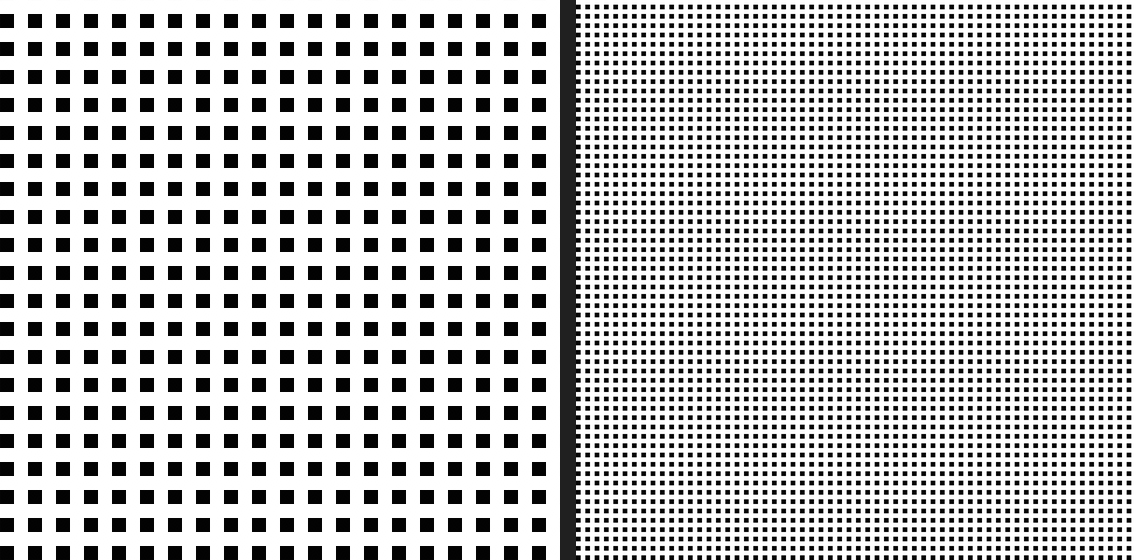
Left: one tile. Right: repeated 3 by 3.
Give the GLSL for this pattern, as a Shadertoy shader.

```glsl
// Draws a regular grid of small black squares on white, with soft edges and faint grain.

const float REPEATS = 20.0;       // squares across and down
const float HALF_SIDE = 0.25;     // half the square's side, in cells
const float EDGE_SOFTNESS = 0.02; // half the edge ramp, in cells
const float GRAIN_AMOUNT = 0.007;
const float TAU = 6.2831853;
const vec3 PAPER = vec3(1.0);
const vec3 INK = vec3(0.01);

// Signed distance to an axis-aligned square
float squareDistance(vec2 p, float halfSide) {
    vec2 d = abs(p) - halfSide;
    return length(max(d, 0.0)) + min(max(d.x, d.y), 0.0);
}

// Repeated cell coordinates, zero at each square's centre
vec2 repeatCell(vec2 p, vec2 centre) {
    return fract(p - centre + 0.5) - 0.5;
}

// Layered sines with whole frequencies, so the grain wraps
float wrappedGrain(vec2 uv) {
    vec2 a = uv * TAU;
    float sum = 0.0;
    for (int i = 0; i < 4; i++) {
        float k = float(i);
        vec2 frequency = vec2(97.0 + 38.0 * k, 181.0 - 29.0 * k);
        sum += sin(a.x * frequency.x + 2.0 * sin(a.y * (7.0 + k)))
             * sin(a.y * frequency.y + 2.0 * sin(a.x * (5.0 + k)));
    }
    return sum * 0.25;
}

void mainImage(out vec4 fragColor, in vec2 fragCoord) {
    vec2 uv = fragCoord / iResolution.xy;
    float pixel = REPEATS / min(iResolution.x, iResolution.y);

    // Squares fill the lower-left quarter of each cell
    vec2 cell = repeatCell(uv * REPEATS, vec2(HALF_SIDE));
    float d = squareDistance(cell, HALF_SIDE);
    float softness = max(EDGE_SOFTNESS, 0.5 * pixel);
    float ink = 1.0 - smoothstep(-softness, softness, d);

    // Faint grain over both tones
    vec3 color = mix(PAPER, INK, ink) + GRAIN_AMOUNT * wrappedGrain(uv);
    fragColor = vec4(clamp(color, 0.0, 1.0), 1.0);
}
```
